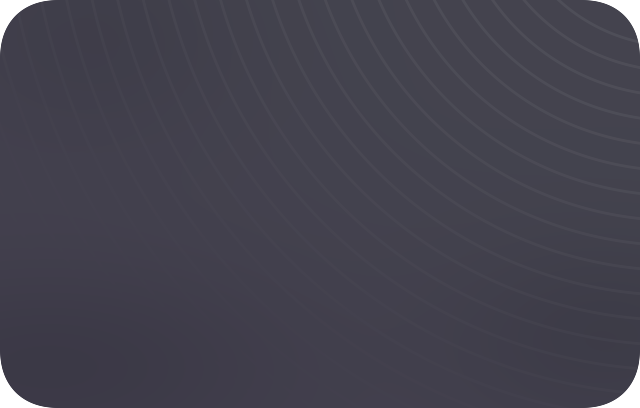
Reproduce this background procedurally as a WebGL 1 fragment shader.

```glsl
precision highp float;

uniform vec2 u_resolution;

// Soft elliptical spot: 1 at its centre, fading outwards
float softSpot(vec2 p, vec2 center, vec2 size) {
    vec2 d = (p - center) / size;
    return exp(-dot(d, d));
}

// Signed distance to a box with smooth superelliptic corners
float roundedBox(vec2 p, vec2 halfSize, float radius) {
    vec2 q = max((abs(p) - halfSize) / radius + 1.0, 0.0001);
    return (pow(pow(q.x, 2.3) + pow(q.y, 2.3), 1.0 / 2.3) - 1.0) * radius;
}

// Thin concentric rings, starting at an inner radius
float rings(vec2 p, float pixel) {
    float spacing = 0.06107;
    float radius = length(p - vec2(1.660, 1.3176)) - 0.4307;
    float offset = abs(mod(radius + 0.5 * spacing, spacing) - 0.5 * spacing);
    float line = 1.0 - smoothstep(0.0034 - 0.6 * pixel, 0.0034 + 0.6 * pixel, offset);
    return line * step(-0.5 * spacing, radius);
}

void main() {
    float pixel = 1.0 / u_resolution.y;
    vec2 p = gl_FragCoord.xy * pixel;
    vec2 size = u_resolution * pixel;
    float diagonal = 0.5 * (p.x / size.x + p.y);

    // Slate base, more violet towards the lower left
    vec3 color = mix(vec3(0.262, 0.252, 0.305), vec3(0.265, 0.263, 0.306), smoothstep(0.2, 0.8, diagonal));

    // Broad shadows
    color -= 0.018 * softSpot(p, vec2(0.24, 0.92), vec2(0.36, 0.26));
    color -= 0.030 * softSpot(p, vec2(0.12, 0.10), vec2(0.55, 0.24));
    color -= 0.026 * softSpot(p, vec2(1.50, 0.18), vec2(0.38, 0.24));

    // Rings, fading away from the upper right
    float fade = smoothstep(0.18, 1.0, diagonal);
    color += vec3(0.042, 0.042, 0.038) * fade * rings(p, pixel);

    // White outside the rounded corners
    float edge = roundedBox(p - 0.5 * size, 0.5 * size, 0.147);
    color = mix(color, vec3(1.0), smoothstep(-0.5 * pixel, 0.5 * pixel, edge));

    gl_FragColor = vec4(color, 1.0);
}
```
